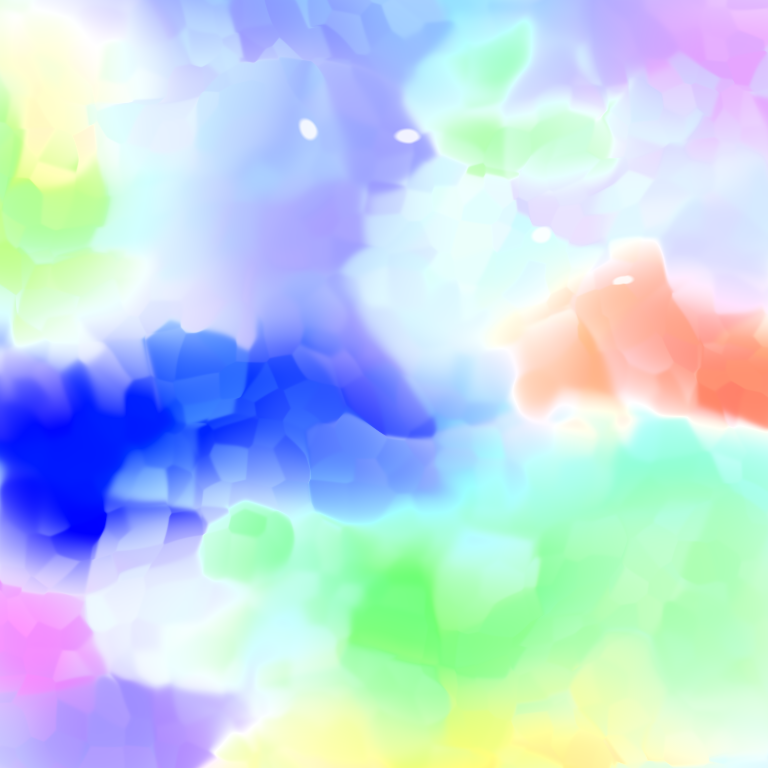
This background is drawn by a WebGL 1 fragment shader. Its source:

```glsl
precision highp float;

uniform vec2 u_resolution;

#define LUMP_CELLS 9.0
#define TUFT_CELLS 25.0
#define LUMP_SHIFT 0.055
#define TUFT_SHIFT 0.017
#define LUMP_TINT 0.075
#define TUFT_TINT 0.03
#define SOFT_EDGE 9.0
#define CRISP_EDGE 42.0
#define SPECK_CELLS 9.0
#define SPECK_SHARE 0.07

const float TAU = 6.28318;

vec2 hash2(vec2 p) {
  vec2 q = vec2(dot(p, vec2(127.1, 311.7)), dot(p, vec2(269.5, 183.3)));
  return fract(sin(q) * 43758.55);
}

// Layered sines that bend straight cell borders into billows
vec2 billow(vec2 p) {
  vec2 sum = vec2(0.0);
  float freq = 13.0;
  for (int i = 0; i < 4; i++) {
    sum += sin(p.yx * freq + sum * 2.0 + vec2(1.3, 4.1) * float(i)) / freq;
    p = mat2(0.8, 0.6, -0.6, 0.8) * p;
    freq *= 1.9;
  }
  return sum;
}

// Cellular noise: a random vector per cell, blended across cell borders
vec2 cellVector(vec2 p, float edge) {
  vec2 cell = floor(p);
  vec2 sum = vec2(0.0);
  float total = 1e-30;
  for (int y = -1; y <= 1; y++) {
    for (int x = -1; x <= 1; x++) {
      vec2 id = cell + vec2(float(x), float(y));
      vec2 away = id + 0.1 + 0.8 * hash2(id) - p;
      float weight = exp(-edge * dot(away, away));
      sum += weight * (2.0 * hash2(id + 37.0) - 1.0);
      total += weight;
    }
  }
  return sum / total;
}

// Hue in degrees and saturation as a vector on the colour wheel
vec2 chroma(float hue, float saturation) {
  float a = hue / 360.0 * TAU;
  return saturation * vec2(cos(a), sin(a));
}

// Flat-topped elliptical patch of colour
vec2 wash(vec2 p, vec2 center, vec2 radius, float hue, float saturation) {
  vec2 d = (p - center) / radius;
  float q = dot(d, d);
  return chroma(hue, saturation) * exp(-q * sqrt(q));
}

vec3 wheelColor(vec2 c) {
  float hue = atan(c.y, c.x + 1e-5) / TAU;
  vec3 pure = clamp(abs(mod(hue * 6.0 + vec3(0.0, 4.0, 2.0), 6.0) - 3.0) - 1.0, 0.0, 1.0);
  return mix(vec3(1.0), pure, min(length(c), 1.0));
}

vec2 composition(vec2 p) {
  vec2 c = chroma(208.0, 0.12);
  // Blue band and the violet column above it
  c += wash(p, vec2(0.06, 0.46), vec2(0.20, 0.10), 241.0, 0.62);
  c += wash(p, vec2(0.30, 0.43), vec2(0.36, 0.105), 230.0, 0.62);
  c += wash(p, vec2(0.42, 0.69), vec2(0.14, 0.24), 251.0, 0.23);
  // Warm patch on the right
  c += wash(p, vec2(0.98, 0.52), vec2(0.27, 0.10), 17.0, 0.65);
  // Green and yellow ground
  c += wash(p, vec2(0.52, 0.21), vec2(0.21, 0.14), 112.0, 0.46);
  c += wash(p, vec2(0.88, 0.22), vec2(0.25, 0.17), 102.0, 0.28);
  c += wash(p, vec2(0.61, 0.00), vec2(0.28, 0.11), 50.0, 0.56);
  c += wash(p, vec2(0.82, 0.36), vec2(0.30, 0.07), 170.0, 0.17);
  // Left margin: lime and cream above, pink and violet below
  c += wash(p, vec2(0.01, 0.72), vec2(0.15, 0.10), 85.0, 0.48);
  c += wash(p, vec2(0.01, 0.88), vec2(0.12, 0.14), 54.0, 0.30);
  c += wash(p, vec2(0.00, 0.18), vec2(0.11, 0.10), 316.0, 0.40);
  c += wash(p, vec2(0.14, 0.03), vec2(0.15, 0.11), 274.0, 0.33);
  // Sky tints along the top
  c += wash(p, vec2(0.54, 1.02), vec2(0.24, 0.12), 196.0, 0.27);
  c += wash(p, vec2(0.26, 1.00), vec2(0.14, 0.09), 251.0, 0.23);
  c += wash(p, vec2(0.92, 0.95), vec2(0.20, 0.13), 297.0, 0.27);
  c += wash(p, vec2(0.71, 0.86), vec2(0.10, 0.05), 110.0, 0.28);
  return c;
}

// Sparse pale flecks
float specks(vec2 p) {
  vec2 id = floor(p * SPECK_CELLS);
  vec2 pick = hash2(id + 71.0);
  vec2 d = fract(p * SPECK_CELLS) - 0.3 - 0.4 * hash2(id + 13.0);
  float size = mix(0.06, 0.15, pick.y);
  float shape = length(d * vec2(0.8, 1.2));
  return step(pick.x, SPECK_SHARE) * (1.0 - smoothstep(size * 0.7, size * 1.2, shape));
}

void main() {
  vec2 uv = gl_FragCoord.xy / u_resolution;
  vec2 bent = uv + 0.18 * billow(uv);

  // Borders drift between soft and crisp across the canvas
  float drift = 0.5 + 0.5 * sin(uv.x * 9.0 + 2.0 * sin(uv.y * 11.0));
  float edge = mix(SOFT_EDGE, CRISP_EDGE, drift * drift);

  vec2 tuft = cellVector(bent * TUFT_CELLS, edge * 0.7);
  vec2 lump = cellVector((bent + tuft * 0.007) * LUMP_CELLS + 5.0, edge);

  vec2 c = composition(bent + lump * LUMP_SHIFT + tuft * TUFT_SHIFT);
  c += lump.yx * LUMP_TINT + tuft.yx * TUFT_TINT;
  c *= 1.0 - 0.85 * specks(bent + tuft * 0.004);

  gl_FragColor = vec4(wheelColor(c), 1.0);
}
```
